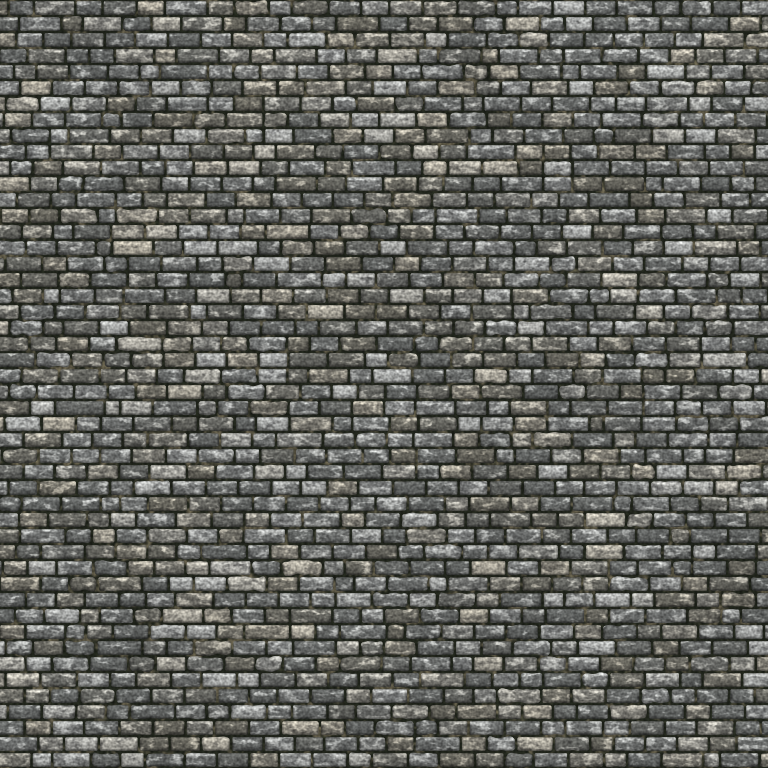
Write a WebGL 1 fragment shader that draws this texture.

```glsl
precision highp float;
uniform vec2 u_resolution;

const float COLUMNS = 24.0;
const float ROWS = 48.0;
const vec3 MORTAR_DARK = vec3(0.125, 0.14, 0.105);
const vec3 MORTAR_EARTH = vec3(0.36, 0.34, 0.27);
const vec3 STONE_DARK = vec3(0.385, 0.39, 0.38);
const vec3 STONE_LIGHT = vec3(0.51, 0.51, 0.505);
const vec3 STONE_CHIP = vec3(0.70, 0.70, 0.685);
const vec3 WARM_TINT = vec3(1.03, 1.0, 0.94);
const vec3 COOL_TINT = vec3(0.99, 1.0, 1.01);

float hash(vec2 p) {
  vec3 q = fract(vec3(p.xyx) * 0.1031);
  q += dot(q, q.yzx + 33.33);
  return fract((q.x + q.y) * q.z);
}

vec2 gradient(vec2 cell) {
  float angle = 6.28318 * hash(cell);
  return vec2(cos(angle), sin(angle));
}

float gradientNoise(vec2 p) {
  vec2 i = floor(p);
  vec2 f = p - i;
  vec2 w = f * f * f * (f * (f * 6.0 - 15.0) + 10.0);
  float a = dot(gradient(i), f);
  float b = dot(gradient(i + vec2(1.0, 0.0)), f - vec2(1.0, 0.0));
  float c = dot(gradient(i + vec2(0.0, 1.0)), f - vec2(0.0, 1.0));
  float d = dot(gradient(i + 1.0), f - 1.0);
  return mix(mix(a, b, w.x), mix(c, d, w.x), w.y);
}

float fbm(vec2 p) {
  float sum = 0.0;
  float amplitude = 0.65;
  for (int i = 0; i < 3; i++) {
    sum += amplitude * gradientNoise(p);
    p = p * 2.03 + 17.3;
    amplitude *= 0.6;
  }
  return sum;
}

float roundedBox(vec2 p, vec2 halfSize, float radius) {
  vec2 q = abs(p) - halfSize + radius;
  return length(max(q, 0.0)) + min(max(q.x, q.y), 0.0) - radius;
}

// Position of the vertical joint at the left of a brick
float jointX(float index, float row) {
  float shift = hash(vec2(index + 71.0, row + 13.0)) - 0.5;
  return index + shift * (abs(shift) + 0.08);
}

// Returns brick index, left joint and right joint
vec3 findBrick(float x, float row) {
  float index = floor(x);
  index -= step(x, jointX(index, row));
  index += step(jointX(index + 1.0, row), x);
  return vec3(index, jointX(index, row), jointX(index + 1.0, row));
}

vec3 mortarColor(vec2 p) {
  float earth = smoothstep(0.0, 0.45, fbm(p * 0.7) + 0.35 * gradientNoise(p * 3.0));
  return mix(MORTAR_DARK, MORTAR_EARTH, earth) * (1.0 + 0.5 * gradientNoise(p * 5.0));
}

vec3 stoneColor(vec2 p, vec2 local, vec2 id, float depth) {
  vec2 seed = 40.0 * vec2(hash(id + 5.0), hash(id + 19.0));
  float tone = hash(id + 31.0);
  float rough = fbm(p * vec2(1.1, 2.0) + seed);
  float grain = gradientNoise(p * vec2(3.6, 5.0) + seed);
  float fine = gradientNoise(p * 6.7 - seed);
  vec3 color = mix(STONE_DARK, STONE_LIGHT, tone * tone);

  // Split faces: broken ends on some stones, whole faces on a few
  float rim = smoothstep(0.3, 0.06, depth);
  float split = 0.16 * tone + 0.3 * smoothstep(0.82, 0.95, tone);
  float chip = smoothstep(0.08, 0.4, rough + split + 0.15 * rim * step(0.3, tone));
  color = mix(color, STONE_CHIP, 0.75 * chip);
  color *= mix(COOL_TINT, WARM_TINT, smoothstep(0.4, 1.0, hash(id + 47.0)));
  color *= 1.0 + 0.22 * rough + 0.38 * grain + 0.28 * fine;

  // Rounded relief lit from above
  float relief = smoothstep(-0.02, 0.2, depth);
  float glint = rim * smoothstep(0.05, 0.35, local.y);
  return color * (mix(0.6, 0.98, relief) + 0.28 * local.y + 0.22 * glint);
}

void main() {
  vec2 uv = gl_FragCoord.xy / u_resolution;
  vec2 p = uv * vec2(2.0 * COLUMNS, ROWS);
  float row = floor(p.y);

  // Staggered courses with uneven joints
  float stagger = 0.5 * mod(row, 2.0) + 0.4 * hash(vec2(row, 7.0));
  vec3 brick = findBrick(uv.x * COLUMNS + stagger, row);
  float middle = 0.5 * (brick.y + brick.z);
  vec2 local = vec2(2.0 * (uv.x * COLUMNS + stagger - middle), fract(p.y) - 0.5);
  vec2 id = vec2(brick.x + 3.0, row);

  // Worn outline of one stone
  float wear = mix(0.01, 0.16, pow(hash(id + 59.0), 3.0));
  vec2 halfSize = vec2(brick.z - brick.y - 0.075, 0.425);
  float edge = roundedBox(local, halfSize, 0.07 + wear);
  edge += wear * gradientNoise(p * 1.8 + id);

  float pixel = ROWS / u_resolution.y;
  float stone = 1.0 - smoothstep(-0.6 * pixel, 0.6 * pixel, edge);
  vec3 color = mix(mortarColor(p), stoneColor(p, local, id, -edge), stone);

  // Broad weathering across the wall
  color *= 1.0 + 0.1 * gradientNoise(uv * 7.0 + 3.0);
  gl_FragColor = vec4(clamp(color, 0.0, 1.0), 1.0);
}
```
